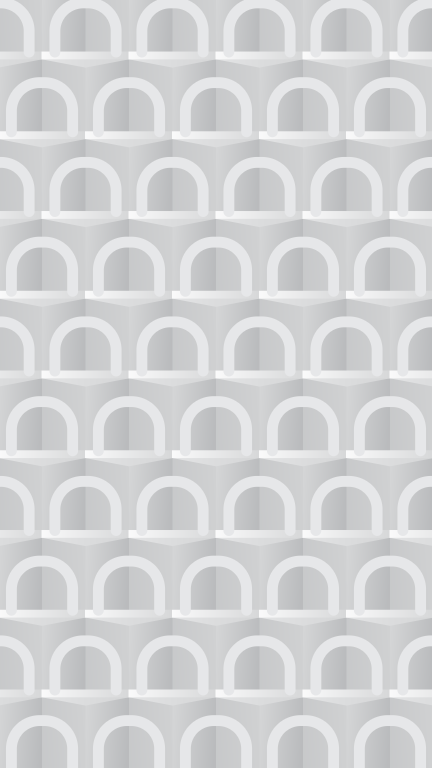
A WebGL 2 fragment shader for this pattern:

```glsl
#version 300 es
precision highp float;
// Staggered rows of folded grey walls, each fold carrying a pale raised arch.
// Every row hangs below a bright ledge with a shallow wedge pointing down;
// one unit is the width of a tile and alternate rows shift by half of it.

uniform vec2 u_resolution;
out vec4 fragColor;

// Layout, in tile widths
const float TILES_ACROSS = 4.966;
const float ROW_HEIGHT   = 0.9167;
const float FIRST_LEDGE  = 0.8966;  // height of the lowest ledge
const float LEDGE_DEPTH  = 0.084;
const float WEDGE_DEPTH  = 0.095;

// Arch, measured along the middle of its stroke
const float ARCH_HALF_WIDTH  = 0.352;
const float ARCH_HEIGHT      = 0.565;
const float ARCH_RADIUS      = 0.325;
const float ARCH_HALF_STROKE = 0.0625;

// Colours: each surface fades from left to right
const vec3 ARCH_COLOR       = vec3(0.902, 0.906, 0.912);
const vec3 LEDGE_BRIGHT     = vec3(0.980, 0.980, 0.982);
const vec3 LEDGE_DIM        = vec3(0.840, 0.844, 0.848);
const vec3 WEDGE_BRIGHT     = vec3(0.888, 0.891, 0.895);
const vec3 WEDGE_DIM        = vec3(0.832, 0.836, 0.840);
const vec3 LEFT_WALL_LIGHT  = vec3(0.830, 0.834, 0.838);
const vec3 LEFT_WALL_DARK   = vec3(0.728, 0.734, 0.742);
const vec3 RIGHT_WALL_DARK  = vec3(0.782, 0.787, 0.793);
const vec3 RIGHT_WALL_LIGHT = vec3(0.815, 0.819, 0.823);
const float WALL_SLANT      = 0.12;  // tilt of the wall shading

// Antialiased coverage of the region where d is negative
float coverage(float d, float pixel) {
  return clamp(0.5 - d / pixel, 0.0, 1.0);
}

// Horizontal position in a row, -0.5 to 0.5 with the arch at zero
float rowOffset(float x, float row) {
  return fract(x + 0.5 * mod(row + 1.0, 2.0) + 0.5) - 0.5;
}

// Progress 0 to 1 over a half-tile wall that starts at x = 0
float wallRamp(float x) {
  return clamp(2.0 * (fract(x + 0.25) - 0.25), 0.0, 1.0);
}

// Progress over a whole tile, with a smoothed jump back to zero
float tileRamp(float x, float pixel) {
  float s = fract(x);
  return min(s, (1.0 - s) / pixel);
}

// Distance to a round-ended arch standing on y = 0
float archDistance(vec2 p) {
  p.x = abs(p.x);
  if (p.y < 0.0) return length(p - vec2(ARCH_HALF_WIDTH, 0.0)) - ARCH_HALF_STROKE;
  vec2 q = p - vec2(ARCH_HALF_WIDTH, ARCH_HEIGHT) + ARCH_RADIUS;
  float outline = length(max(q, 0.0)) + min(max(q.x, q.y), 0.0) - ARCH_RADIUS;
  return abs(outline) - ARCH_HALF_STROKE;
}

vec3 ledgeColor(float x, float pixel) {
  return mix(LEDGE_BRIGHT, LEDGE_DIM, tileRamp(x, pixel));
}

// Two folded walls meeting behind the arch
vec3 wallColor(float x, float y, float pixel) {
  float slant = WALL_SLANT * (0.5 - y / ROW_HEIGHT);
  vec3 left = mix(LEFT_WALL_LIGHT, LEFT_WALL_DARK,
                  clamp(wallRamp(x + 0.5) + slant, 0.0, 1.0));
  vec3 right = mix(RIGHT_WALL_DARK, RIGHT_WALL_LIGHT,
                   clamp(wallRamp(x) - slant, 0.0, 1.0));
  float leftSide = abs(fract(x + 0.25) - 0.5) - 0.25;
  return mix(left, right, coverage(leftSide, pixel));
}

void main() {
  float pixel = TILES_ACROSS / u_resolution.x;
  vec2 p = gl_FragCoord.xy * pixel;
  p.x -= 0.5 * TILES_ACROSS;

  // Row and position within it
  float height = p.y - FIRST_LEDGE;
  float row = floor(height / ROW_HEIGHT);
  float y = height - row * ROW_HEIGHT;
  float x = rowOffset(p.x, row);
  float depth = ROW_HEIGHT - y;

  // Walls, then the wedge and ledge above them
  vec3 color = wallColor(x, y, pixel);
  float wedgeEdge = LEDGE_DEPTH + WEDGE_DEPTH * 2.0 * abs(x);
  vec3 wedge = mix(WEDGE_BRIGHT, WEDGE_DIM, tileRamp(x, pixel));
  color = mix(color, wedge, coverage(depth - wedgeEdge, pixel));
  color = mix(color, ledgeColor(x, pixel), coverage(depth - LEDGE_DEPTH, pixel));

  // Soft join with the ledge below
  color = mix(ledgeColor(x + 0.5, pixel), color, clamp(y / pixel, 0.0, 1.0));

  // This row's arch and the feet of the arches above
  float arch = archDistance(vec2(x, y));
  float feet = archDistance(vec2(rowOffset(p.x, row + 1.0), -depth));
  color = mix(color, ARCH_COLOR, coverage(min(arch, feet), pixel));

  fragColor = vec4(color, 1.0);
}
```
